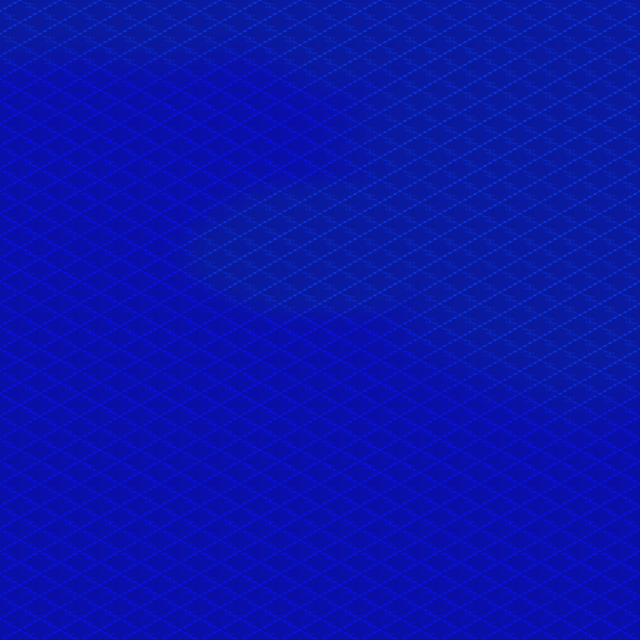
Write a WebGL 1 fragment shader that draws this pattern.

```glsl
precision highp float;

uniform vec2 u_resolution;

const vec2 REPEATS = vec2(16.0, 28.444);   // across, down
const float ROW_PHASE = 0.056;
const float LINE_HALF_WIDTH = 0.0009;
const float LINE_STRENGTH = 0.45;          // between the dots
const float DOTS_PER_REPEAT = 8.0;
const vec2 DOT_HALF_SIZE = vec2(0.0023, 0.0014);
const float FALLING_STRENGTH = 0.85;
const float FALLING_ON_SLATE = 0.4;
const float MARK_STRENGTH = 0.7;
const vec2 MARK_HALF_SIZE = vec2(0.0085, 0.0010);
const float MARK_GAP = 0.0062;
const float MARK_TILT = 0.18;
const float MARK_DASH = 0.0058;
const float FACET_SHADE = 0.04;
const float WARP_AMOUNT = 0.05;
const float WARP_SCALE = 5.0;
const float TAU = 6.2832;

const vec3 ROYAL_GROUND = vec3(0.04, 0.057, 0.66);
const vec3 ROYAL_LINE = vec3(0.04, 0.068, 0.93);
const vec3 SLATE_GROUND = vec3(0.04, 0.10, 0.62);
const vec3 SLATE_LINE = vec3(0.04, 0.21, 0.88);

vec2 gradientAt(vec2 cell) {
  float h = fract(sin(dot(cell, vec2(127.1, 311.7))) * 43758.5);
  return vec2(cos(TAU * h), sin(TAU * h));
}

float gradientNoise(vec2 p) {
  vec2 i = floor(p);
  vec2 f = p - i;
  vec2 w = f * f * f * (f * (f * 6.0 - 15.0) + 10.0);
  float a = dot(gradientAt(i), f);
  float b = dot(gradientAt(i + vec2(1.0, 0.0)), f - vec2(1.0, 0.0));
  float c = dot(gradientAt(i + vec2(0.0, 1.0)), f - vec2(0.0, 1.0));
  float d = dot(gradientAt(i + 1.0), f - 1.0);
  return mix(mix(a, b, w.x), mix(c, d, w.x), w.y);
}

float coverage(float distanceToEdge, float pixel) {
  return 1.0 - smoothstep(-0.6 * pixel, 0.6 * pixel, distanceToEdge);
}

float blob(vec2 p, vec2 centre, vec2 radii) {
  return 1.0 - smoothstep(0.75, 1.18, length((p - centre) / radii));
}

// Broad areas where the blue turns to slate
float slateAmount(vec2 uv) {
  vec2 p = uv + WARP_AMOUNT * vec2(
    gradientNoise(uv * WARP_SCALE),
    gradientNoise(uv * WARP_SCALE + 17.3));
  float right = blob(p, vec2(0.95, 0.72), vec2(0.42, 0.36));
  float tongue = blob(p, vec2(0.50, 0.62), vec2(0.21, 0.11));
  float top = smoothstep(0.87, 0.96, p.y + 0.05 * smoothstep(0.35, 0.6, p.x));
  return max(max(right, tongue), top);
}

// Signed offset from the nearest integer
float nearestOffset(float t) {
  return fract(t + 0.5) - 0.5;
}

// Thin line carrying stepped rectangular dots; direction is 1 rising, -1 falling
float dottedLine(float latticeOffset, float direction, float across, float pixel) {
  float line = abs(latticeOffset) / length(REPEATS) - LINE_HALF_WIDTH;
  float dx = nearestOffset(across * DOTS_PER_REPEAT) / (DOTS_PER_REPEAT * REPEATS.x);
  float dy = latticeOffset / REPEATS.y + direction * dx * REPEATS.x / REPEATS.y;
  vec2 box = abs(vec2(dx, dy)) - DOT_HALF_SIZE;
  float dot2 = coverage(box.x, pixel) * coverage(box.y, pixel);
  return max(coverage(line, pixel) * LINE_STRENGTH, dot2);
}

// Two short dashed strokes, tilted downwards to the right
float edgeMark(vec2 local, float pixel) {
  float y = local.y + MARK_TILT * local.x;
  float stroke = abs(abs(y) - 0.5 * MARK_GAP) - MARK_HALF_SIZE.y;
  float ends = abs(local.x + sign(y) * 0.002) - MARK_HALF_SIZE.x;
  float dash = 0.55 + 0.45 * cos(local.x * TAU / MARK_DASH);
  return coverage(max(stroke, ends), pixel) * dash;
}

void main() {
  vec2 uv = gl_FragCoord.xy / u_resolution;
  float pixel = 1.0 / min(u_resolution.x, u_resolution.y);

  // Rhombic lattice: x counts falling lines, y counts rising lines
  vec2 p = uv * REPEATS + vec2(0.0, ROW_PHASE);
  vec2 lattice = vec2(p.x + p.y, p.y - p.x);
  vec2 cell = fract(lattice) - 0.5;
  float fallingOffset = nearestOffset(lattice.x);

  // Dotted lines; the falling set fades in the slate areas
  float slate = slateAmount(uv);
  float wear = 1.0 + 0.25 * gradientNoise(p * 0.7);
  float rising = dottedLine(nearestOffset(lattice.y), 1.0, p.x, pixel);
  float falling = dottedLine(fallingOffset, -1.0, p.x, pixel);
  float lines = max(rising, falling * mix(FALLING_STRENGTH, FALLING_ON_SLATE, slate));

  // Marks centred on the edges of the falling set
  vec2 local = 0.5 * vec2(fallingOffset - cell.y, fallingOffset + cell.y) / REPEATS;
  float marks = edgeMark(local, pixel) * MARK_STRENGTH;
  float ink = clamp(max(lines, marks) * wear, 0.0, 1.0);

  // Faint shading across each rhombus
  float shade = 1.0 + FACET_SHADE * (cell.x - cell.y);
  vec3 ground = mix(ROYAL_GROUND, SLATE_GROUND, slate) * shade;
  vec3 line = mix(ROYAL_LINE, SLATE_LINE, slate);
  gl_FragColor = vec4(mix(ground, line, ink), 1.0);
}
```
